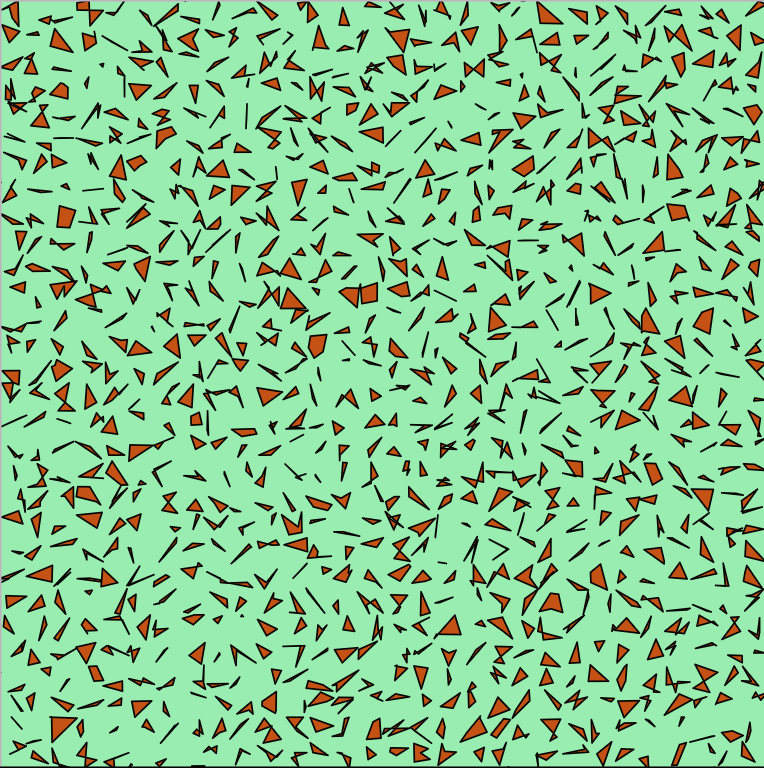
This pattern is drawn by a WebGL 2 fragment shader. Its source:

```glsl
#version 300 es
precision highp float;
// Scattered terracotta shards with black outlines on a mint ground.
// Each cell of a square grid holds one random polygon of 3 to 5 corners,
// which may cross itself; it is filled by the even-odd rule.

uniform vec2 u_resolution;
out vec4 outColor;

const float ROWS = 30.0;            // grid cells along the canvas height
const float SPREAD = 1.1;           // side of the square of corners, in cells
const float HALF_STROKE = 0.033;    // half the outline width, in cells
const float BORDER = 0.002;         // edge line width, in canvas heights

const vec3 MINT = vec3(0.60, 0.93, 0.69);
const vec3 TERRACOTTA = vec3(0.77, 0.32, 0.08);
const vec3 INK = vec3(0.01, 0.01, 0.0);
const vec3 LILAC = vec3(0.75, 0.70, 0.75);

float hash(vec2 p) {
    return fract(sin(dot(p, vec2(127.1, 311.7))) * 43758.5453);
}

// Random corner of the shard in a cell, in grid units
vec2 corner(vec2 cell, int index) {
    vec2 seed = cell + float(index) * vec2(37.3, 17.9);
    vec2 offset = vec2(hash(seed + 3.1), hash(seed + 71.7)) - 0.5;
    return cell + 0.5 + SPREAD * offset;
}

int cornerCount(vec2 cell) {
    float pick = hash(cell + 211.3);
    return pick < 0.45 ? 3 : (pick < 0.82 ? 4 : 5);
}

float segmentDistance(vec2 p, vec2 a, vec2 b) {
    vec2 ab = b - a;
    float t = clamp(dot(p - a, ab) / max(dot(ab, ab), 1e-6), 0.0, 1.0);
    return length(p - a - t * ab);
}

// Does a ray from p towards +x cross the edge ab?
bool crossesEdge(vec2 p, vec2 a, vec2 b) {
    if ((a.y > p.y) == (b.y > p.y)) return false;
    return p.x < a.x + (b.x - a.x) * (p.y - a.y) / (b.y - a.y);
}

// Signed distance to the shard of a cell, negative inside
float shardDistance(vec2 p, vec2 cell) {
    int count = cornerCount(cell);
    float nearest = 10.0;
    float side = 1.0;
    vec2 a = corner(cell, count - 1);
    for (int i = 0; i < 5; i++) {
        if (i >= count) break;
        vec2 b = corner(cell, i);
        nearest = min(nearest, segmentDistance(p, a, b));
        if (crossesEdge(p, a, b)) side = -side;
        a = b;
    }
    return side * nearest;
}

// Coverage of the region where the distance is negative
float coverage(float dist, float pixel) {
    return clamp(0.5 - dist / pixel, 0.0, 1.0);
}

vec3 paintShard(vec3 color, float dist, float pixel) {
    color = mix(color, TERRACOTTA, coverage(dist, pixel));
    return mix(color, INK, coverage(abs(dist) - HALF_STROKE, pixel));
}

// Pale line on the left and top, dark line along the bottom
vec3 paintBorder(vec3 color, vec2 uv, float aspect, float pixel) {
    float paleEdge = min(uv.x, 1.0 - uv.y);
    color = mix(color, LILAC, coverage(paleEdge - BORDER, pixel));
    return mix(color, INK, coverage(uv.y - BORDER, pixel));
}

void main() {
    vec2 uv = gl_FragCoord.xy / u_resolution.y;
    float pixel = 1.0 / u_resolution.y;
    vec2 p = uv * ROWS;
    vec2 home = floor(p);

    // Shards reach past their cell, so paint the neighbours too
    vec3 color = MINT;
    for (int y = -1; y <= 1; y++) {
        for (int x = -1; x <= 1; x++) {
            float dist = shardDistance(p, home + vec2(x, y));
            color = paintShard(color, dist, pixel * ROWS);
        }
    }

    float aspect = u_resolution.x / u_resolution.y;
    outColor = vec4(paintBorder(color, uv, aspect, pixel), 1.0);
}
```
